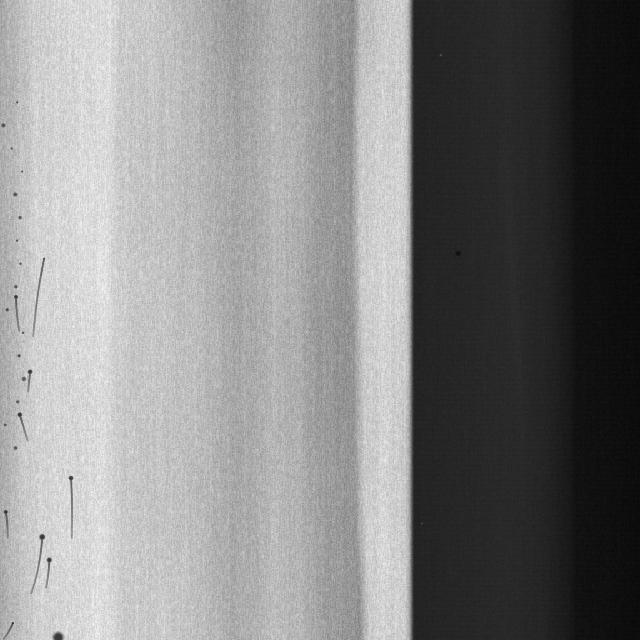
This texture is drawn by a Shadertoy shader. Its source:

```glsl
float hash(vec2 p) {
    vec3 q = fract(vec3(p.xyx) * 0.1031);
    q += dot(q, q.yzx + 33.33);
    return fract((q.x + q.y) * q.z);
}

// Distance to the nearest scattered cell centre, roughly centred on zero
float cellular(vec2 p) {
    vec2 cell = floor(p), local = fract(p);
    float nearest = 4.0;
    for (int j = -1; j <= 1; j++)
    for (int i = -1; i <= 1; i++) {
        vec2 o = vec2(i, j), id = cell + o + 71.0;
        vec2 d = o + vec2(hash(id), hash(id + 37.7)) - local;
        nearest = min(nearest, dot(d, d));
    }
    return sqrt(nearest) - 0.5;
}

float band(float x, float centre, float width) {
    float d = (x - centre) / width;
    return exp(-d * d);
}

float ramp(float tone, float x, vec2 from, vec2 to) {
    return x < from.x ? tone : mix(from.y, to.y, clamp((x - from.x) / (to.x - from.x), 0.0, 1.0));
}

// Pale folds, left to right: position and brightness
float paleTone(float x) {
    vec2 stops[18] = vec2[18](
        vec2(0.0, 0.67), vec2(0.03, 0.76), vec2(0.06, 0.83), vec2(0.155, 0.87),
        vec2(0.17, 0.87), vec2(0.185, 0.80), vec2(0.25, 0.78), vec2(0.31, 0.74),
        vec2(0.365, 0.66), vec2(0.40, 0.68), vec2(0.43, 0.73), vec2(0.47, 0.69),
        vec2(0.50, 0.62), vec2(0.552, 0.58), vec2(0.568, 0.80), vec2(0.60, 0.83),
        vec2(0.633, 0.81), vec2(0.643, 0.58));
    float tone = stops[0].y;
    for (int i = 0; i < 17; i++) tone = ramp(tone, x, stops[i], stops[i + 1]);
    return tone;
}

float darkTone(float x) {
    vec2 stops[7] = vec2[7](
        vec2(0.64, 0.14), vec2(0.72, 0.15), vec2(0.79, 0.163), vec2(0.85, 0.145),
        vec2(0.888, 0.10), vec2(0.90, 0.07), vec2(1.0, 0.05));
    float tone = stops[0].y;
    for (int i = 0; i < 6; i++) tone = ramp(tone, x, stops[i], stops[i + 1]);
    return tone;
}

float spot(vec2 p, vec2 centre, float radius) {
    return 1.0 - smoothstep(radius * 0.5, radius * 1.4, length(p - centre));
}

// Slightly bowed hairline with an optional round head
float scratch(vec2 p, vec2 head, vec2 tail, float bow, float headSize) {
    vec2 axis = tail - head;
    float t = clamp(dot(p - head, axis) / dot(axis, axis), 0.0, 1.0);
    vec2 nearest = head + axis * t;
    nearest.x += bow * 4.0 * t * (1.0 - t);
    float stroke = 1.0 - smoothstep(0.0006, 0.0024, length(p - nearest));
    return max(stroke * mix(0.75, 0.4, t), spot(p, head, headSize));
}

float scratches(vec2 p) {
    float m = scratch(p, vec2(0.069, 0.596), vec2(0.052, 0.475), -0.002, 0.001);
    m = max(m, scratch(p, vec2(0.111, 0.253), vec2(0.112, 0.160), 0.001, 0.0035));
    m = max(m, scratch(p, vec2(0.066, 0.161), vec2(0.049, 0.073), 0.003, 0.0045));
    m = max(m, scratch(p, vec2(0.077, 0.125), vec2(0.072, 0.082), 0.001, 0.0038));
    m = max(m, scratch(p, vec2(0.025, 0.536), vec2(0.030, 0.483), -0.001, 0.003));
    m = max(m, scratch(p, vec2(0.047, 0.419), vec2(0.044, 0.388), 0.0, 0.0035));
    m = max(m, scratch(p, vec2(0.009, 0.200), vec2(0.012, 0.160), 0.001, 0.003));
    m = max(m, scratch(p, vec2(0.020, 0.026), vec2(0.006, 0.002), 0.001, 0.002));
    m = max(m, scratch(p, vec2(0.031, 0.352), vec2(0.043, 0.312), 0.0, 0.0035));
    return max(m, spot(p, vec2(0.091, 0.004), 0.008));
}

// Small pits strewn down the left margin
float pits(vec2 p) {
    float m = 0.0;
    for (int i = 0; i < 16; i++) {
        float k = float(i);
        vec2 c = vec2(0.004 + 0.038 * hash(vec2(k, 4.0)), 0.30 + 0.036 * k);
        m = max(m, spot(p, c, mix(0.0016, 0.0035, hash(vec2(k, 9.0)))));
    }
    return m * 0.75;
}

void mainImage(out vec4 fragColor, in vec2 fragCoord) {
    vec2 uv = fragCoord / iResolution.xy;
    float x = uv.x, y = uv.y;

    // Fold edge drifts and softens with height
    float drift = 0.003 * sin(y * 5.0 + 1.0) + 0.008 * (1.0 - smoothstep(0.0, 0.2, y));
    float pale = paleTone(x - drift * band(x, 0.56, 0.04));
    pale -= 0.05 * smoothstep(0.82, 1.0, y) * band(x, 0.575, 0.022);
    pale -= 0.04 * smoothstep(0.65, 1.0, y) * band(x, 0.37, 0.09);
    pale += 0.03 * (1.0 - smoothstep(0.0, 0.35, y)) * band(x, 0.40, 0.13);
    pale += 0.012 * sin(x * 19.0 + y * 4.0) * sin(y * 9.0 - x * 6.0);

    // Long fibres, short fibres and grain
    float fibres = 0.5 * cellular(uv * vec2(75.0, 1.6)) + 0.6 * cellular(uv * vec2(210.0, 7.0));
    float weave = cellular(uv * vec2(400.0, 75.0));
    float grain = hash(floor(uv * 512.0)) - 0.5;
    pale += 0.065 * fibres + 0.085 * weave + 0.085 * grain;
    pale = mix(pale, 0.12, 0.85 * max(scratches(uv), pits(uv)));

    float dark = darkTone(x) + 0.012 * fibres + 0.012 * weave + 0.020 * grain;
    dark += 0.012 * band(x, 0.805 + 0.012 * sin(y * 6.0), 0.008) * band(y, 0.5, 0.3);
    dark += 0.003 * sin(y * 800.0);
    dark -= 0.08 * spot(uv, vec2(0.716, 0.604), 0.004);
    dark += 0.14 * (spot(uv, vec2(0.689, 0.914), 0.002) + spot(uv, vec2(0.659, 0.182), 0.0015));

    float tone = mix(pale, dark, smoothstep(0.639, 0.648, x));
    fragColor = vec4(vec3(clamp(tone, 0.0, 1.0)), 1.0);
}
```
